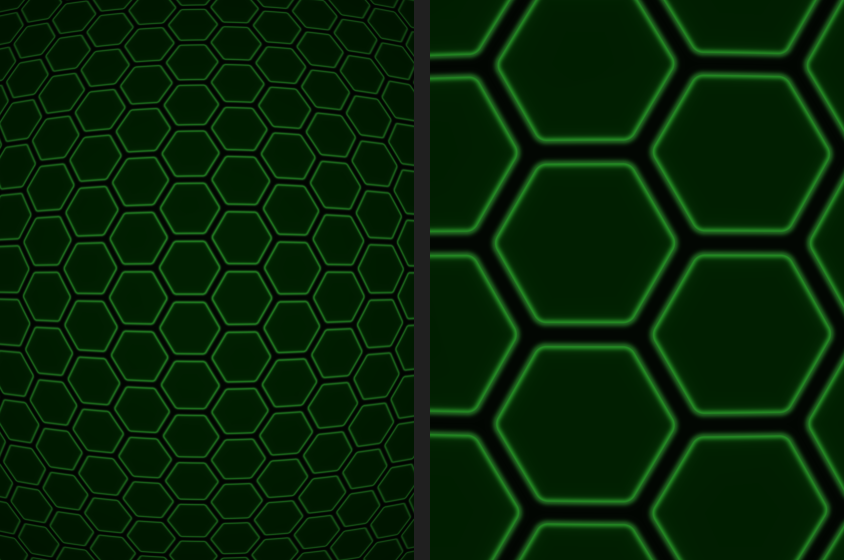
Left, the full canvas; right, a detail of the centre.
Reproduce this pattern procedurally as a Shadertoy shader.

```glsl
// Glowing green hexagon cells bulging towards the viewer on a dark ground.
// A cubic radial warp bends a flat honeycomb; a rounded hexagon distance
// then gives the cell fill, the bright rim and the dark gaps.

// Signed distance to a flat-topped hexagon of the given inradius.
float hexagonDistance(vec2 p, float inradius) {
    const vec2 mirror = vec2(-0.8660254, 0.5);
    p = abs(p);
    p -= 2.0 * min(dot(mirror, p), 0.0) * mirror;
    float halfSide = inradius * 0.57735;
    p -= vec2(clamp(p.x, -halfSide, halfSide), inradius);
    return length(p) * sign(p.y);
}

// Offset from the nearest honeycomb centre; rows are one unit apart.
vec2 honeycombOffset(vec2 q) {
    const vec2 period = vec2(1.7320508, 1.0);
    vec2 a = mod(q + 0.5 * period, period) - 0.5 * period;
    vec2 b = mod(q, period) - 0.5 * period;
    return dot(a, a) < dot(b, b) ? a : b;
}

void mainImage(out vec4 fragColor, in vec2 fragCoord) {
    vec2 p = (fragCoord - 0.5 * iResolution.xy) / iResolution.y;
    float r2 = dot(p, p);

    // Bulge: cells shrink away from the middle of the canvas
    vec2 q = (p * (1.0 + 1.18 * r2) - vec2(-0.0313, 0.0221)) / 0.1094;
    float pixel = 0.7 * length(fwidth(q));

    // Rounded cell outline
    float rounding = 0.075;
    float d = hexagonDistance(honeycombOffset(q), 0.437 - rounding) - rounding;

    // Dark gap, fill, inner glow and thin bright rim
    float inside = 1.0 - smoothstep(-pixel, pixel, d);
    float rimWidth = length(vec2(0.021, 0.5 * pixel));
    float rim = exp(-d * d / (rimWidth * rimWidth)) * 0.021 / rimWidth;
    float glow = inside * exp(min(d, 0.0) / 0.035);

    vec3 color = mix(vec3(0.006, 0.026, 0.006), vec3(0.002, 0.122, 0.002), inside);
    color += vec3(0.03, 0.09, 0.03) * glow;
    color += vec3(0.115, 0.36, 0.115) * rim;

    // Light fades towards the corners
    color *= exp(-1.35 * r2);
    fragColor = vec4(color, 1.0);
}
```
